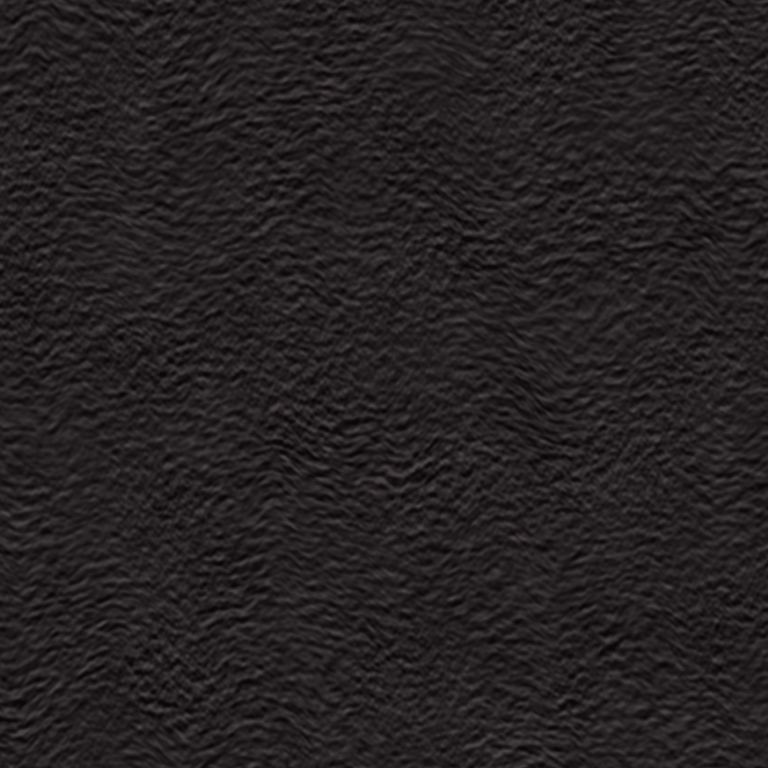
Reproduce this texture procedurally as a Shadertoy shader.

```glsl
// Dark, softly lit leather with fine, short, mostly horizontal wrinkles.

const vec3 CREASE_COLOR = vec3(0.070, 0.052, 0.061);
const vec3 RIDGE_COLOR  = vec3(0.240, 0.219, 0.221);
const vec2 WRINKLE_CELLS = vec2(50.0, 84.0);
const vec2 FINE_CELLS    = vec2(105.0, 155.0);
const float PEBBLE_CELLS = 82.0;
const mat2 TILT = mat2(0.8, -0.6, 0.6, 0.8);

// Sine-free hash giving two values in 0..1.
vec2 hash22(vec2 cell) {
    vec3 q = fract(cell.xyx * vec3(0.1031, 0.1030, 0.0973));
    q += dot(q, q.yzx + 33.33);
    return fract((q.xx + q.yz) * q.zy);
}

// Contribution of one lattice corner to the gradient noise.
float cornerSlope(vec2 cell, vec2 corner, vec2 local) {
    vec2 gradient = normalize(hash22(cell + corner) - 0.4999);
    return dot(gradient, local - corner);
}

float gradientNoise(vec2 p) {
    vec2 cell = floor(p);
    vec2 f = p - cell;
    vec2 blend = f * f * f * (f * (f * 6.0 - 15.0) + 10.0);
    float low = mix(cornerSlope(cell, vec2(0.0, 0.0), f),
                    cornerSlope(cell, vec2(1.0, 0.0), f), blend.x);
    float high = mix(cornerSlope(cell, vec2(0.0, 1.0), f),
                     cornerSlope(cell, vec2(1.0, 1.0), f), blend.x);
    return mix(low, high, blend.y);
}

// Blends two noises while keeping their strength even.
float evenMix(float a, float b, float share) {
    return mix(a, b, share) / length(vec2(1.0 - share, share));
}

// Tilts the wrinkles by shearing, with little stretch along y.
vec2 bendHide(vec2 p) {
    float sweep = gradientNoise(p * vec2(6.0, 2.5) + 17.3);
    float waver = gradientNoise(p * vec2(19.0, 9.0) + 41.7);
    return p + vec2(0.004 * waver, 0.050 * sweep + 0.012 * waver);
}

// Surface height: short folds fading into rounder pebbles.
float hideHeight(vec2 p, float pebbleShare) {
    vec2 bent = bendHide(p);
    float folds = gradientNoise(bent * WRINKLE_CELLS + 5.1);
    float pebbles = gradientNoise(TILT * p * PEBBLE_CELLS + 63.9);
    float creases = gradientNoise(bent * FINE_CELLS + 29.4);
    float grains = gradientNoise(TILT * p * FINE_CELLS.y + 88.2);
    return evenMix(folds, pebbles, pebbleShare)
         + 0.50 * evenMix(creases, grains, pebbleShare);
}

// Height drop along the light direction, across a small span.
float reliefLight(vec2 p, vec2 lightStep, float pebbleShare) {
    return hideHeight(p - lightStep, pebbleShare)
         - hideHeight(p + lightStep, pebbleShare);
}

void mainImage(out vec4 fragColor, in vec2 fragCoord) {
    vec2 p = fragCoord / iResolution.y;

    // Slow changes in grain, depth and brightness across the hide
    float pebbleShare = 0.10 + 0.55 * smoothstep(-0.3, 0.4, gradientNoise(p * 6.0 + 8.2));
    float depth = 1.0 + 0.45 * gradientNoise(p * 7.0 + 52.6);
    float mottle = 0.13 * gradientNoise(p * 8.0 + 77.1)
                 + 0.15 * gradientNoise(p * 21.0 + 13.8);

    // Relief lit from above
    float relief = reliefLight(p, vec2(-0.0004, 0.0028), pebbleShare);
    float tone = 0.425 + mottle + 0.80 * depth * relief;
    tone += 0.15 * relief * relief;

    vec3 color = mix(CREASE_COLOR, RIDGE_COLOR, clamp(tone, -0.15, 1.25));
    fragColor = vec4(color, 1.0);
}
```
